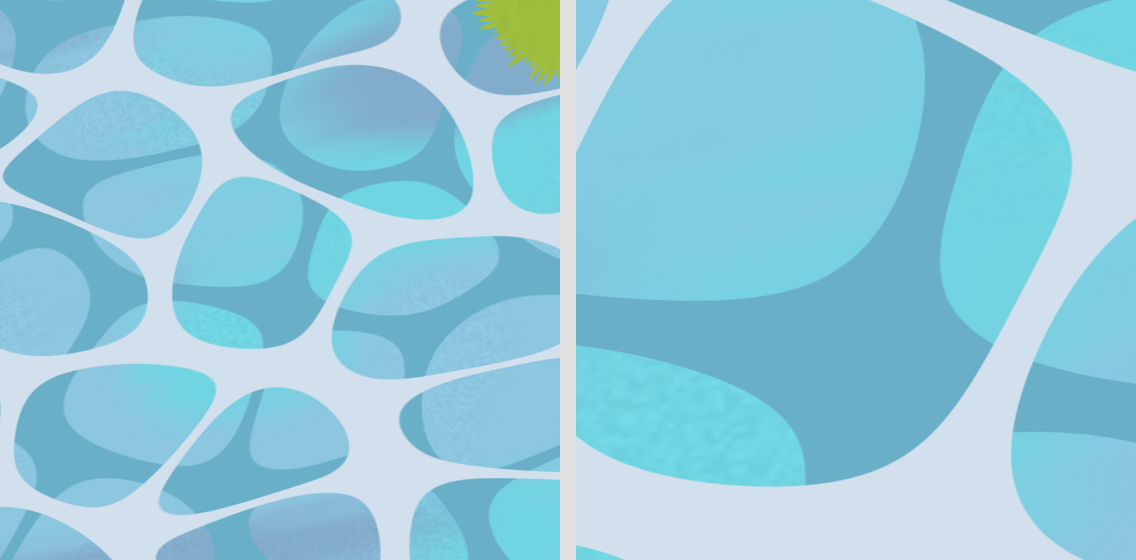
Left, the full canvas; right, a detail of the centre.
Write a WebGL 1 fragment shader that draws this texture.

```glsl
precision highp float;
// Painted shallow water: pale foam net over teal caustic bands, with a grassy corner.
#define NET_SCALE vec2(2.5, 3.9)
#define BAND_SCALE vec2(2.6, 3.5)
#define NET_WIDTH 0.018
#define BAND_WIDTH 0.022
#define ROUNDING 9.0
#define JITTER 0.8
#define WARP 0.07
#define GRASS_CENTER vec2(1.025, 1.03)
#define GRASS_RADIUS 0.150
#define BLADE_LENGTH 0.045
#define BLADES_PER_RADIAN 13.0

uniform vec2 u_resolution;

const vec3 FOAM = vec3(0.825, 0.875, 0.930);
const vec3 BAND = vec3(0.410, 0.685, 0.780);
const vec3 SKY = vec3(0.550, 0.775, 0.875);
const vec3 TURQUOISE = vec3(0.440, 0.835, 0.885);
const vec3 SLATE = vec3(0.510, 0.660, 0.785);
const vec3 GRASS = vec3(0.620, 0.740, 0.240);

float hash(vec2 p) {
  return fract(sin(dot(p, vec2(127.1, 311.7))) * 43758.5453);
}

vec2 hash2(vec2 p) {
  return vec2(hash(p), hash(p + 57.3));
}

float noise(vec2 p) {
  vec2 i = floor(p), f = fract(p);
  f = f * f * (3.0 - 2.0 * f);
  return mix(mix(hash(i), hash(i + vec2(1.0, 0.0)), f.x),
             mix(hash(i + vec2(0.0, 1.0)), hash(i + vec2(1.0, 1.0)), f.x), f.y);
}

// Vector from the sample to the jittered site of a neighbouring cell.
vec2 siteOffset(vec2 cell, vec2 neighbour, vec2 f) {
  return neighbour + 0.5 + JITTER * (hash2(cell + neighbour) - 0.5) - f;
}

// Rounded Voronoi cells: x is the softened border distance, yz the cell id.
vec3 roundedCells(vec2 p) {
  vec2 cell = floor(p), f = fract(p);
  vec2 nearest = vec2(0.0), home = vec2(0.0);
  float best = 100.0;
  for (int j = -1; j <= 1; j++) {
    for (int i = -1; i <= 1; i++) {
      vec2 n = vec2(float(i), float(j));
      vec2 r = siteOffset(cell, n, f);
      if (dot(r, r) < best) {
        best = dot(r, r);
        nearest = r;
        home = n;
      }
    }
  }
  float sum = 0.0;
  for (int j = -2; j <= 2; j++) {
    for (int i = -2; i <= 2; i++) {
      vec2 r = siteOffset(cell, home + vec2(float(i), float(j)), f);
      vec2 gap = r - nearest;
      if (dot(gap, gap) > 0.0001) {
        sum += exp(-ROUNDING * dot(0.5 * (r + nearest), normalize(gap)));
      }
    }
  }
  return vec3(-log(sum) / ROUNDING, cell + home);
}

// Soft diagonal washes, shifted a little from cell to cell.
vec3 waterColor(vec2 p, vec2 netId, vec2 bandId) {
  vec2 stroke = vec2(dot(p, vec2(0.97, 0.22)), dot(p, vec2(-0.22, 0.97)));
  float streak = noise(stroke * vec2(5.0, 38.0)) - 0.5;
  float cellTone = hash(netId + 4.1) + hash(bandId + 8.6) - 1.0;
  float glow = noise(stroke * vec2(2.6, 5.0) + 3.7) + 0.14 * streak + 0.18 * cellTone;
  vec2 away = (p - vec2(0.75, 0.86)) / vec2(0.27, 0.16);
  float shade = noise(stroke * vec2(2.2, 4.0) + 21.4) + 0.12 * streak
              - 0.15 * cellTone + 0.35 * exp(-dot(away, away));
  vec3 color = mix(SKY, TURQUOISE, smoothstep(0.32, 0.82, glow));
  color = mix(color, SLATE, 0.9 * smoothstep(0.52, 0.90, shade));
  float grain = noise(stroke * vec2(190.0, 260.0)) - 0.5;
  return color + grain * 0.045 * smoothstep(0.45, 0.8, noise(p * 5.0 + 9.0));
}

// Signed distance-like value of the ragged grass clump.
float grassEdge(vec2 p) {
  vec2 d = p - GRASS_CENTER;
  float r = length(d);
  float a = (atan(-d.y, -d.x) + 1.5 * (r - GRASS_RADIUS)) * BLADES_PER_RADIAN;
  float blade = 1.0 - abs(2.0 * fract(a) - 1.0);
  float reach = 0.35 + 0.65 * hash(vec2(floor(a), 2.0));
  return r - GRASS_RADIUS - BLADE_LENGTH * reach * sqrt(blade);
}

void main() {
  vec2 p = gl_FragCoord.xy / u_resolution;
  float pixel = 1.0 / min(u_resolution.x, u_resolution.y);
  vec2 bend = WARP * (vec2(noise(p * 3.5), noise(p * 3.5 + 17.0)) - 0.5);

  vec3 net = roundedCells((p + bend) * NET_SCALE + vec2(3.2, 7.6));
  vec3 band = roundedCells((p - bend) * BAND_SCALE + vec2(31.7, 12.3));
  float swell = 0.6 + 0.8 * noise(p * 5.0 + 40.0);

  vec3 color = waterColor(p, net.yz, band.yz);
  float aa = 3.0 * pixel;
  color = mix(BAND, color, smoothstep(-aa, aa, band.x - BAND_WIDTH * swell));
  color = mix(FOAM, color, smoothstep(-aa, aa, net.x - NET_WIDTH * swell));

  vec3 grass = GRASS + 0.03 * (noise(p * vec2(60.0, 25.0)) - 0.5);
  color = mix(grass, color, smoothstep(-2.0 * pixel, 2.0 * pixel, grassEdge(p)));
  gl_FragColor = vec4(color, 1.0);
}
```
